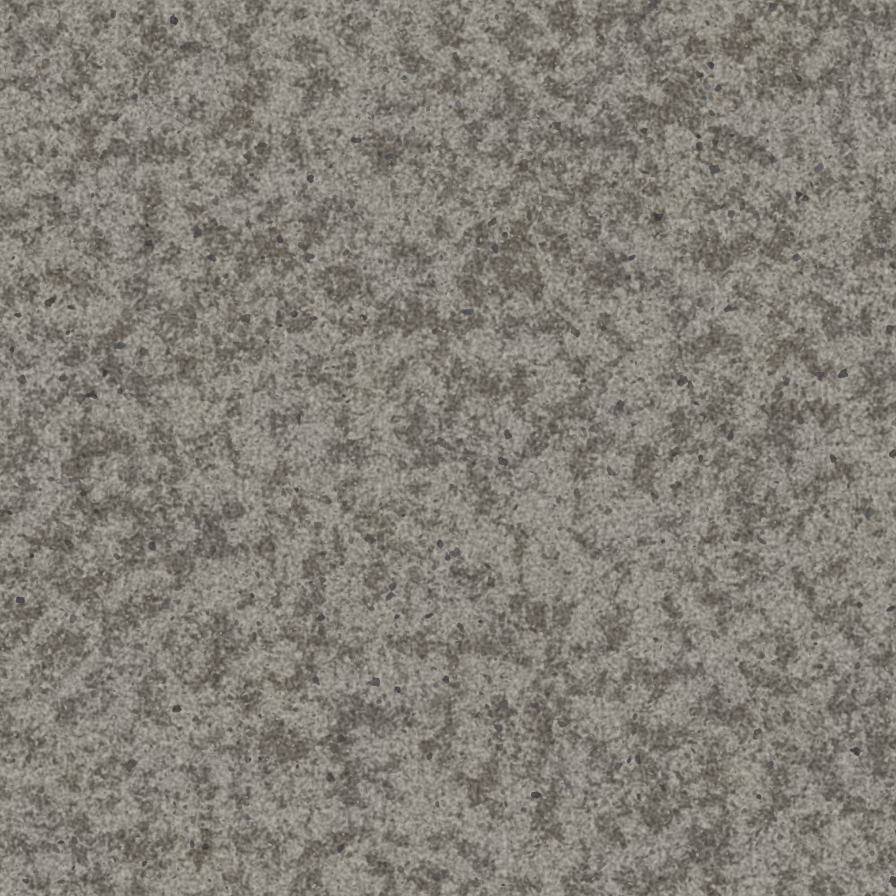
A three.js fragment shader for this texture:

```glsl
// Weathered concrete: pale mortar under ragged brown-grey stains, sprinkled with
// dark angular grit and pale flecks. Stains are layered gradient noise; grit is
// rotated ellipses scattered on jittered grids, with noise-worn outlines.
varying vec2 vUv;

const vec3 MORTAR = vec3(0.587, 0.572, 0.540);
const vec3 STAIN = vec3(0.418, 0.396, 0.366);
const vec3 SLATE = vec3(0.285, 0.283, 0.288);
const vec3 UMBER = vec3(0.365, 0.335, 0.300);
const vec3 RUST = vec3(0.450, 0.365, 0.285);
const vec3 FLECK = vec3(0.690, 0.680, 0.645);
const float EDGE = 0.0009; // half width of a soft edge, in canvas units

vec2 hash2(vec2 p) {
  vec3 q = fract(p.xyx * vec3(0.1031, 0.1030, 0.0973));
  q += dot(q, q.yzx + 33.33);
  return fract((q.xx + q.yz) * q.zy);
}

vec2 gradient(vec2 cell) {
  float angle = 6.2832 * hash2(cell).x;
  return vec2(cos(angle), sin(angle));
}

// Gradient noise, about -0.7 to 0.7
float noise(vec2 p) {
  vec2 i = floor(p);
  vec2 f = p - i;
  vec2 u = f * f * f * (f * (f * 6.0 - 15.0) + 10.0);
  vec2 e = vec2(1.0, 0.0);
  float low = mix(dot(gradient(i), f), dot(gradient(i + e), f - e), u.x);
  float high = mix(dot(gradient(i + e.yx), f - e.yx),
                   dot(gradient(i + e.xx), f - e.xx), u.x);
  return mix(low, high, u.y);
}

float fbm(vec2 p, float gain) {
  float sum = 0.0;
  float amplitude = 1.0;
  for (int i = 0; i < 4; i++) {
    sum += amplitude * noise(p);
    p = mat2(1.6, 1.2, -1.2, 1.6) * p + 17.3;
    amplitude *= gain;
  }
  return sum;
}

// Scattered worn ellipses: x is coverage, y a random tone for each grain
vec2 grains(vec2 uv, float scale, float density, float size, float seed) {
  vec2 p = uv * scale + seed;
  vec2 home = floor(p);
  float wear = 0.9 * noise(p * 2.3);
  vec2 result = vec2(0.0);
  for (int y = -1; y <= 1; y++) {
    for (int x = -1; x <= 1; x++) {
      vec2 cell = home + vec2(float(x), float(y));
      vec2 shape = hash2(cell + 51.7);
      vec2 kind = hash2(cell + 113.1);
      vec2 offset = p - cell - hash2(cell);
      float angle = 6.2832 * shape.x;
      float c = cos(angle);
      float s = sin(angle);
      vec2 q = mat2(c, -s, s, c) * offset;
      float radius = size * mix(0.35, 1.0, shape.y * shape.y);
      vec2 axes = radius * vec2(1.0, mix(0.4, 0.85, fract(shape.y * 7.0)));
      float d = (length(q / axes) - 1.0 + wear) * axes.y / scale;
      float cover = (1.0 - smoothstep(-EDGE, EDGE, d)) * step(kind.x, density);
      if (cover > result.x) result = vec2(cover, kind.y);
    }
  }
  return result;
}

vec3 gritColor(float tone) {
  vec3 color = mix(SLATE, UMBER, smoothstep(0.1, 0.6, tone));
  color += 0.14 * (fract(tone * 9.0) - 0.35);
  return mix(color, RUST, step(0.993, tone));
}

// Mortar blended with ragged stains and slow changes of tint
vec3 concrete(vec2 uv, float broad) {
  vec2 warp = 0.006 * vec2(noise(uv * 45.0), noise(uv * 45.0 + 40.0));
  float field = fbm((uv + warp) * 27.0 + 5.0, 0.84) + 0.26 * broad;
  float stain = smoothstep(-0.26, 0.56, field);
  vec3 color = mix(MORTAR, STAIN, stain);
  float tint = noise(uv * 11.0 + 71.0);
  return color + tint * vec3(0.005, 0.003, -0.010);
}

void main() {
  float broad = noise(vUv * 4.0 + 9.0) + 0.8 * noise(vUv * 9.0 + 23.0);
  vec3 color = concrete(vUv, broad);

  // Sandy grain, mixing two sizes
  float sand = noise(vUv * 143.0) + 1.2 * noise(vUv * 237.0 + 31.0);
  color += 0.125 * sand;

  // Fine pores, pale flecks and larger stones
  float crowd = clamp(0.40 + 0.40 * noise(vUv * 4.5 + 60.0), 0.15, 0.7);
  vec2 pores = grains(vUv, 150.0, crowd, 0.42, 11.0);
  color = mix(color, gritColor(pores.y) + 0.03, 0.62 * pores.x);
  vec2 flecks = grains(vUv, 125.0, 0.34, 0.36, 47.0);
  color = mix(color, FLECK, flecks.x * mix(0.25, 0.8, flecks.y));
  vec2 stones = grains(vUv, 76.0, crowd * 0.75, 0.46, 83.0);
  float strength = mix(0.85, 0.45, stones.y);
  color = mix(color, gritColor(stones.y) + 0.06 * sand, strength * stones.x);

  gl_FragColor = vec4(color, 1.0);
}
```
